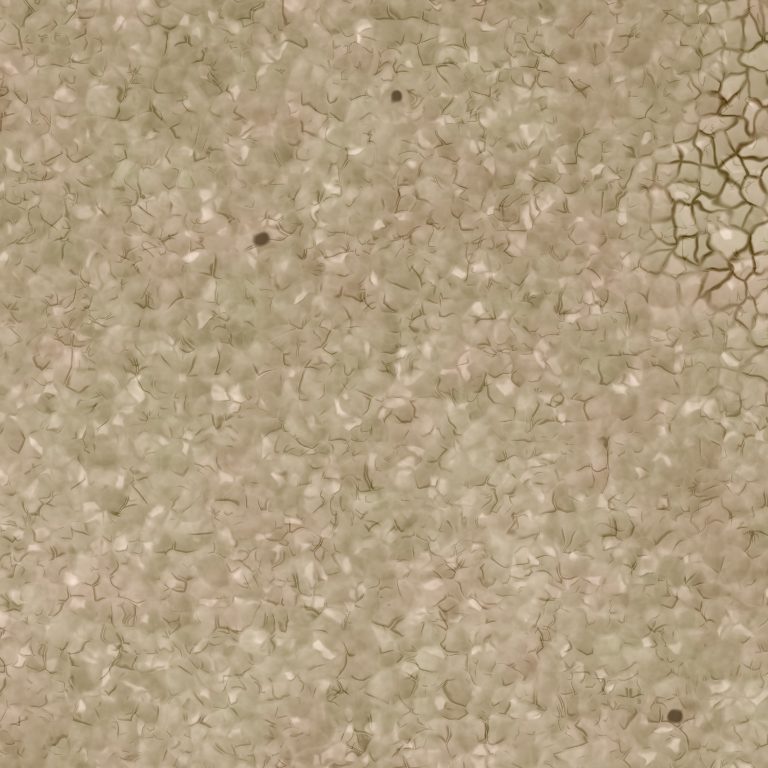
Give the GLSL for this texture, as a WebGL 2 fragment shader.

```glsl
#version 300 es
precision highp float;
// Pale sandy ground of packed, softly lit grains with short curved crevices.

#define GRAIN_SCALE 33.0
#define CHIP_SCALE 54.0
#define GRAIN_CONTRAST 0.085
#define FACET_CONTRAST 0.06
#define CHIP_GLOW 0.105
#define CREVICE_DEPTH 0.15
#define GRIT_CONTRAST 0.12
#define BROAD_CONTRAST 0.085
#define COARSE_CENTER vec2(1.0, 0.78)
#define BASE_COLOR vec3(0.698, 0.628, 0.514)
#define TONE_AXIS vec3(1.0, 1.05, 1.22)
#define TINT_AXIS vec3(0.015, -0.009, 0.006)

uniform vec2 u_resolution;
out vec4 fragColor;

vec2 hash2(vec2 p) {
    vec3 q = fract(vec3(p.xyx) * vec3(0.1031, 0.1030, 0.0973));
    q += dot(q, q.yzx + 33.33);
    return fract((q.xx + q.yz) * q.zy);
}

float noise(vec2 p) {
    vec2 i = floor(p), f = fract(p);
    f = f * f * (3.0 - 2.0 * f);
    float low = mix(hash2(i).x, hash2(i + vec2(1, 0)).x, f.x);
    float high = mix(hash2(i + vec2(0, 1)).x, hash2(i + vec2(1, 1)).x, f.x);
    return mix(low, high, f.y);
}

float fbm(vec2 p) {
    float sum = 0.0, gain = 0.55;
    for (int k = 0; k < 3; k++) {
        sum += gain * noise(p);
        p = mat2(1.6, 1.2, -1.2, 1.6) * p + 7.3;
        gain *= 0.5;
    }
    return sum / 0.9625;
}

vec2 warp(vec2 p) {
    return vec2(noise(p), noise(p + 41.7)) - 0.5;
}

// Voronoi cell: x = distance to border, y = cell id, zw = offset from its seed
vec4 cell(vec2 p) {
    vec2 base = floor(p), nearest = vec2(0.0), owner = vec2(0.0);
    float best = 9.0;
    for (int j = -1; j <= 1; j++)
    for (int i = -1; i <= 1; i++) {
        vec2 c = base + vec2(i, j);
        vec2 d = c + 0.1 + 0.8 * hash2(c) - p;
        if (dot(d, d) < best) { best = dot(d, d); nearest = d; owner = c; }
    }
    float border = 9.0;
    for (int j = -2; j <= 2; j++)
    for (int i = -2; i <= 2; i++) {
        vec2 c = owner + vec2(i, j);
        vec2 d = c + 0.1 + 0.8 * hash2(c) - p;
        vec2 gap = d - nearest;
        if (dot(gap, gap) > 0.0001)
            border = min(border, dot(0.5 * (d + nearest), normalize(gap)));
    }
    return vec4(border, hash2(owner + 91.0).y, -nearest);
}

// Soft dark arc along one side of a cell, each cell facing its own way
float arc(vec4 c, float width) {
    float angle = -1.6 + 3.2 * (fract(c.y * 37.0) - 0.5);
    float side = dot(normalize(c.zw + 0.0001), vec2(cos(angle), sin(angle)));
    float line = smoothstep(-0.01, 0.3 * width, c.x)
               * (1.0 - smoothstep(0.3 * width, width, c.x));
    return line * smoothstep(0.35, 0.85, side);
}

// Rare dark crumbs
float crumbs(vec2 uv) {
    vec2 p = uv * 5.0, id = floor(p);
    vec2 seat = 0.25 + 0.5 * hash2(id + 17.0);
    vec2 pick = hash2(id + 53.0);
    float radius = mix(0.03, 0.055, pick.y);
    float d = length(fract(p) - seat + 0.05 * warp(p * 14.0));
    return step(0.93, pick.x) * (1.0 - smoothstep(radius * 0.6, radius * 1.3, d));
}

void main() {
    vec2 uv = gl_FragCoord.xy / u_resolution.y;

    // Zone where the grains stand apart
    vec2 away = (uv - COARSE_CENTER) / vec2(0.20, 0.30) + 0.5 * warp(uv * 9.0);
    float coarse = 1.0 - smoothstep(0.4, 1.1, length(away));

    // Grains and smaller chips, both with bent outlines
    vec2 bend = warp(uv * 26.0) * 0.020 + warp(uv * 75.0) * 0.008;
    vec4 grain = cell((uv + bend) * GRAIN_SCALE);
    vec2 chipBend = warp(uv * 40.0 + 5.0) * 0.020 + warp(uv * 100.0) * 0.006;
    vec4 chip = cell((uv + chipBend) * CHIP_SCALE + 13.0);
    float body = smoothstep(0.0, 0.20, grain.x);
    float chipBody = smoothstep(0.0, 0.28, chip.x);

    // Broad light, grain shade, lit facets and fine grit
    float tone = 0.045 * (0.5 - uv.y) + BROAD_CONTRAST * (fbm(uv * 4.5) - 0.5);
    tone += GRAIN_CONTRAST * (grain.y - 0.47) * body;
    tone += FACET_CONTRAST * dot(grain.zw, vec2(-0.5, 0.85)) * body;
    tone += 0.07 * (chip.y - 0.5) * chipBody * (1.0 - 0.6 * coarse);
    tone += GRIT_CONTRAST * (fbm(uv * 75.0) - 0.5) * (1.0 - 0.4 * coarse);
    tone += CHIP_GLOW * smoothstep(0.68, 0.95, chip.y) * chipBody
          * smoothstep(0.25, 0.75, noise(uv * 75.0 + 3.0));

    // Crevices: short separate arcs in general, ragged gaps in the coarse zone
    float broken = smoothstep(0.36, 0.68, noise(uv * 38.0 + 8.0));
    float chipBroken = smoothstep(0.45, 0.75, noise(uv * 46.0 + 29.0));
    tone -= CREVICE_DEPTH * (arc(grain, 0.15) * broken + 0.7 * arc(chip, 0.22) * chipBroken);
    float gap = 1.0 - smoothstep(0.0, 0.15, grain.x);
    float ragged = 0.2 + 1.1 * smoothstep(0.2, 0.8, noise(uv * 34.0));
    tone += coarse * (0.055 * body - 0.21 * gap * ragged);

    // Faint rosy and greenish stains
    float tint = 2.0 * (fbm(uv * 13.0 + 61.0) - 0.5) + 0.9 * (chip.y - 0.5) * chipBody;
    vec3 color = BASE_COLOR + tone * TONE_AXIS + tint * TINT_AXIS;
    color = mix(color, vec3(0.30, 0.23, 0.14), 0.8 * crumbs(uv));
    fragColor = vec4(clamp(color, 0.0, 1.0), 1.0);
}
```
